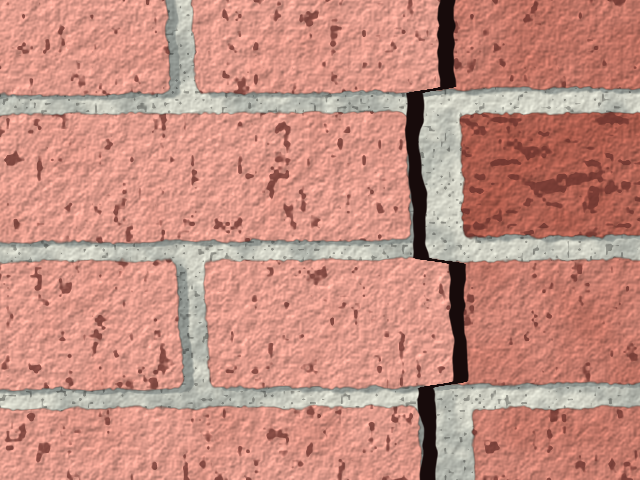
Reproduce this texture procedurally as a WebGL 1 fragment shader.

```glsl
precision highp float;
uniform vec2 u_resolution;

// Layout, in units of the canvas height
const float ROW_HEIGHT = 0.307;
const float FIRST_BED = 0.168;
const float TILT = 0.0065;
const float DRIFT = 0.013;
const float BED_HALF = 0.0205;
const float BED_EXTRA = 0.005;
const float CORNER = 0.016;
const vec2 JOINT_X = vec2(0.402, 0.920);    // even rows, odd rows
const vec2 JOINT_HALF = vec2(0.028, 0.055);
const vec2 CRACK_X = vec2(0.957, 0.882);
const float CRACK_HALF = 0.0155;

// Light and surface
const vec2 LIGHT_DIR = vec2(-0.65, 0.76);
const vec2 SHADOW_REACH = vec2(-0.022, 0.009);
const float RELIEF_STEP = 0.0045;
const float RELIEF_GAIN = 0.95;
const float AGED_ROW = 1.0;

const vec3 BRICK_PALE = vec3(0.88, 0.61, 0.55);
const vec3 BRICK_RED = vec3(0.66, 0.35, 0.29);
const vec3 PIT_COLOR = vec3(0.40, 0.19, 0.17);
const vec3 MORTAR_LIT = vec3(0.83, 0.83, 0.78);
const vec3 MORTAR_SHADE = vec3(0.56, 0.58, 0.56);
const vec3 CRACK_COLOR = vec3(0.09, 0.045, 0.045);

float hash(vec2 p) {
  return fract(sin(dot(p, vec2(127.1, 311.7))) * 43758.5453);
}

float noise(vec2 p) {
  vec2 i = floor(p);
  vec2 f = fract(p);
  f = f * f * (3.0 - 2.0 * f);
  return mix(mix(hash(i), hash(i + vec2(1.0, 0.0)), f.x),
             mix(hash(i + vec2(0.0, 1.0)), hash(i + 1.0), f.x), f.y);
}

float fbm(vec2 p) {
  float sum = 0.0;
  float amp = 0.5;
  for (int i = 0; i < 4; i++) {
    sum += amp * noise(p);
    p = p * 2.03 + 17.3;
    amp *= 0.5;
  }
  return sum / 0.9375;
}

// Height measured in courses, with a slight tilt of the wall
float courseAt(vec2 p) {
  return (p.y - FIRST_BED - TILT * p.x) / ROW_HEIGHT;
}

// Horizontal offset from the stepped crack, positive on its right
float crackOffset(vec2 p) {
  float course = courseAt(p);
  float fromOddRow = abs(mod(course - 0.5, 2.0) - 1.0);
  float x = mix(CRACK_X.y, CRACK_X.x, smoothstep(0.555, 0.605, fromOddRow));
  float wobble = 0.012 * (noise(vec2(p.y * 14.0, 3.0)) - 0.5)
               + 0.005 * (noise(vec2(p.y * 55.0, 8.0)) - 0.5);
  return p.x - x + DRIFT * (course - 0.5) - wobble;
}

// Positive inside a brick, negative in the mortar
float brickDistance(vec2 p) {
  float course = courseAt(p);
  float odd = mod(floor(course), 2.0);
  float rightSide = smoothstep(-0.004, 0.004, crackOffset(p));
  float bed = (0.5 - abs(fract(course) - 0.5)) * ROW_HEIGHT
            - BED_HALF - BED_EXTRA * rightSide;
  float jointX = mix(JOINT_X.x, JOINT_X.y, odd) - DRIFT * (course - 0.5);
  float joint = abs(p.x - jointX) - mix(JOINT_HALF.x, JOINT_HALF.y, odd);
  float chips = 0.008 * (noise(p * 32.0) - 0.5) + 0.005 * (noise(p * 110.0) - 0.5);
  return CORNER - length(max(CORNER - vec2(bed, joint), 0.0)) + chips;
}

float relief(vec2 p) {
  return 0.45 * noise(p * vec2(52.0, 42.0)) + 0.33 * noise(p * 98.0 + 5.0)
       + 0.22 * noise(p * 185.0 + 9.0);
}

vec3 brickColor(vec2 p, float rightSide, float slope) {
  float row = floor(courseAt(p));
  float aged = rightSide * (1.0 - step(0.5, abs(row - AGED_ROW)));
  float tone = 0.50 * rightSide + 0.32 * aged + 0.45 * (fbm(p * 9.0) - 0.42)
             + 0.12 * (hash(vec2(row, rightSide)) - 0.5);
  vec3 color = mix(BRICK_PALE, BRICK_RED, clamp(tone, 0.0, 1.0));
  color *= 1.0 + RELIEF_GAIN * slope;

  // Pits run upright, but lie flat on the aged brick
  vec2 grain = mix(vec2(62.0, 30.0), vec2(30.0, 68.0), aged);
  float pits = 0.7 * noise(p * grain + 31.0) + 0.3 * noise(p * 120.0);
  float cut = 0.70 - 0.10 * aged;
  return mix(color, PIT_COLOR, 0.75 * smoothstep(cut, cut + 0.12, pits));
}

vec3 mortarColor(vec2 p, float slope) {
  float shade = smoothstep(-0.004, 0.004, brickDistance(p + SHADOW_REACH));
  float stain = 0.55 * smoothstep(0.45, 0.75, fbm(p * 14.0 + 4.0));
  vec3 color = mix(MORTAR_LIT, MORTAR_SHADE, max(shade, stain));
  float specks = smoothstep(0.78, 0.92, noise(p * 125.0 + 13.0));
  return color * (1.0 + 0.55 * slope) * (1.0 - 0.3 * specks);
}

void main() {
  vec2 p = gl_FragCoord.xy / u_resolution.y;
  float soft = max(1.0 / u_resolution.y, 0.0012);
  float slope = relief(p) - relief(p + LIGHT_DIR * RELIEF_STEP);
  float offset = crackOffset(p);
  float rightSide = smoothstep(-soft, soft, offset);

  // Bricks over mortar, with a thin dark seam where they meet
  float edge = brickDistance(p);
  vec3 color = mix(mortarColor(p, slope), brickColor(p, rightSide, slope),
                   smoothstep(-soft, soft, edge));
  color *= 1.0 - 0.22 * (1.0 - smoothstep(0.0, 0.004, abs(edge)));

  // Open crack
  float halfWidth = CRACK_HALF + 0.007 * (noise(vec2(p.y * 20.0, 21.0)) - 0.5);
  float crack = 1.0 - smoothstep(-soft, soft, abs(offset) - halfWidth);
  color = mix(color, CRACK_COLOR, crack);
  gl_FragColor = vec4(clamp(color, 0.0, 1.0), 1.0);
}
```
